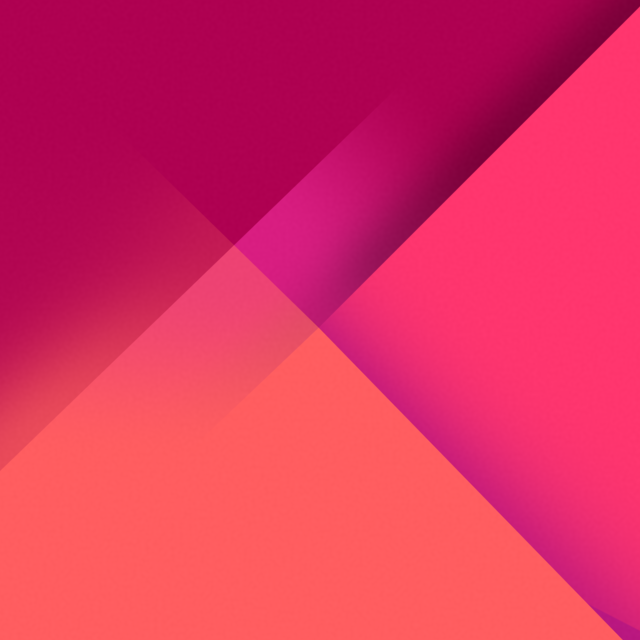
A Shadertoy shader for this background:

```glsl
// Overlapping diagonal sheets in crimson, pink and coral, crossing near the centre.
// Signed distances to three slanted edges mask the sheets; soft falloffs of those
// distances give the shadows and translucent glows, and gradient noise adds a fine grain.

// Geometry, in canvas units
const vec2  CROSS       = vec2(0.498, 0.488);   // where the main edges meet
const vec2  STRIP_START = vec2(0.0, 0.264);     // upper rising edge at the left border
const float STRIP_SLOPE = 0.965;
const vec2  RISE_SLOPES = vec2(0.95, 1.0);      // left and right of CROSS
const vec2  FALL_SLOPES = vec2(-0.975, -1.027);
const vec2  CORNER      = vec2(0.957, 0.0365);
const float CORNER_SLOPE = -0.515;
const float EDGE_SOFTNESS = 0.0013;
const float DIAGONAL = 0.7071;

// Colours
const vec3 CRIMSON = vec3(0.685, 0.004, 0.318);
const vec3 EMBER   = vec3(0.920, 0.300, 0.350);
const vec3 ORCHID  = vec3(0.850, 0.115, 0.505);
const vec3 ROSE    = vec3(0.930, 0.260, 0.450);
const vec3 DUSK    = vec3(0.870, 0.285, 0.400);
const vec3 CORAL   = vec3(1.000, 0.365, 0.375);
const vec3 PINK    = vec3(1.000, 0.210, 0.430);
const vec3 PLUM    = vec3(0.790, 0.115, 0.475);
const vec3 VIOLET  = vec3(0.700, 0.080, 0.510);

// Shading
const float SHADOW_WIDTH = 0.065;
const float EMBER_WIDTH  = 0.125;
const float GRAIN_SCALE  = 150.0;
const float GRAIN_AMOUNT = 0.012;

// Height above a line bent at its anchor; slopes hold its left and right sides
float edgeDistance(vec2 p, vec2 anchor, vec2 slopes) {
    vec2 d = p - anchor;
    float slope = d.x < 0.0 ? slopes.x : slopes.y;
    return (d.y - slope * d.x) * DIAGONAL;
}

float cover(float dist) {
    float soft = max(EDGE_SOFTNESS, 0.75 / min(iResolution.x, iResolution.y));
    return smoothstep(-soft, soft, dist);
}

float gaussian(float dist, float width) {
    float t = dist / width;
    return exp(-t * t);
}

vec2 hashGradient(vec2 cell) {
    vec3 q = fract(cell.xyx * vec3(0.1031, 0.1030, 0.0973));
    q += dot(q, q.yzx + 33.33);
    return fract((q.xx + q.yz) * q.zy) * 2.0 - 1.0;
}

float gradientNoise(vec2 p) {
    vec2 i = floor(p), f = fract(p);
    vec2 w = f * f * f * (f * (f * 6.0 - 15.0) + 10.0);
    vec2 e = vec2(1.0, 0.0);
    float a = dot(hashGradient(i), f);
    float b = dot(hashGradient(i + e.xy), f - e.xy);
    float c = dot(hashGradient(i + e.yx), f - e.yx);
    float d = dot(hashGradient(i + e.xx), f - e.xx);
    return mix(mix(a, b, w.x), mix(c, d, w.x), w.y);
}

void mainImage(out vec4 fragColor, in vec2 fragCoord) {
    vec2 p = fragCoord / iResolution.xy;
    float strip = edgeDistance(p, STRIP_START, vec2(STRIP_SLOPE));
    float rise  = edgeDistance(p, CROSS, RISE_SLOPES);
    float fall  = edgeDistance(p, CROSS, FALL_SLOPES);
    float along = dot(p - CROSS, vec2(DIAGONAL));
    float aboveStrip = cover(strip);
    float aboveRise  = cover(rise);

    // Upper left: warm glow rising from the strip
    float ember = gaussian(max(strip, 0.0), EMBER_WIDTH) * mix(0.92, 0.28, smoothstep(0.32, 0.64, p.y));
    ember += 0.05 * smoothstep(0.85, 0.60, p.y);
    vec3 leftSheet = mix(CRIMSON, EMBER, clamp(ember, 0.0, 1.0));

    // Lower left: coral under a fading rose strip
    vec3 strips = mix(DUSK, ROSE, smoothstep(0.0, 0.10, rise));
    float stripFade = smoothstep(0.28, 0.57, p.y);
    vec3 lowerSheet = mix(CORAL, strips, stripFade * aboveRise);
    leftSheet = mix(lowerSheet, leftSheet, aboveStrip);

    // Upper right: orchid strip on crimson, shaded by the pink sheet
    float orchid = smoothstep(0.39, 0.06, along) * (1.0 - aboveStrip);
    vec3 upperSheet = mix(CRIMSON, ORCHID, orchid);
    float shade = mix(0.14, 0.29, smoothstep(0.0, 0.15, along));
    upperSheet *= 1.0 - shade * gaussian(max(rise, 0.0), SHADOW_WIDTH);

    // Right: pink sheet, plum towards the coral edge
    float plumWidth = mix(0.070, 0.095, smoothstep(0.5, 0.0, p.y));
    float plum = exp(-pow(max(fall, 0.0) / plumWidth, 1.3));
    vec3 pinkSheet = mix(PINK, PLUM, plum);
    float corner = cover(-edgeDistance(p, CORNER, vec2(CORNER_SLOPE)));
    pinkSheet = mix(pinkSheet, VIOLET, 0.75 * corner);

    // Join the sheets and add grain
    vec3 rightSheet = mix(pinkSheet, upperSheet, aboveRise);
    vec3 color = mix(leftSheet, rightSheet, cover(fall));
    color += GRAIN_AMOUNT * gradientNoise(p * GRAIN_SCALE);
    fragColor = vec4(clamp(color, 0.0, 1.0), 1.0);
}
```
